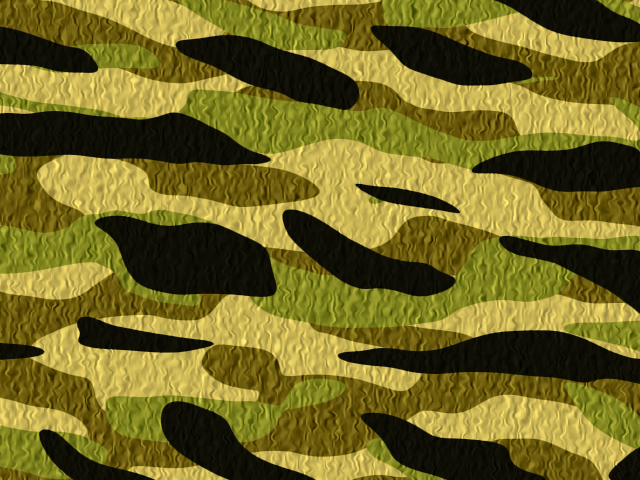
Reproduce this pattern procedurally as a Shadertoy shader.

```glsl
// Woodland camouflage in four tones, pressed with a fine upright leather grain.

#define WAVES 5             // plane waves summed per colour layer
#define TILT 5.0            // sideways wave number, slants the bands
#define SPREAD 11.0         // larger values give shorter patches
#define SAND_LEVEL -0.24    // cut heights set the share of each layer
#define GREEN_LEVEL 0.95
#define BLACK_LEVEL 1.2
#define GRAIN_CELLS vec2(200.0, 66.0)
#define GRAIN_DEPTH 0.3

const vec3 BROWN = vec3(0.415, 0.350, 0.045);
const vec3 SAND  = vec3(0.795, 0.715, 0.335);
const vec3 GREEN = vec3(0.505, 0.520, 0.120);
const vec3 BLACK = vec3(0.055, 0.053, 0.020);

float hash(vec2 p) {
    vec3 q = fract(p.xyx * 0.1031);
    q += dot(q, q.yzx + 33.33);
    return fract((q.x + q.y) * q.z);
}

// Value noise from 0 to 1 with a quintic fade.
float noise(vec2 p) {
    vec2 i = floor(p), f = p - i;
    f = f * f * f * (f * (f * 6.0 - 15.0) + 10.0);
    float low  = mix(hash(i), hash(i + vec2(1, 0)), f.x);
    float high = mix(hash(i + vec2(0, 1)), hash(i + vec2(1, 1)), f.x);
    return mix(low, high, f.y);
}

// Signed noise pair for bending the plane.
vec2 bend(vec2 p) {
    return 2.0 * vec2(noise(p), noise(p + vec2(37.2, 91.7))) - 1.0;
}

// Sum of mostly horizontal waves on a bent plane.
float patches(vec2 p, float seed) {
    vec2 shift = vec2(17.3, 29.1) * seed;
    p += vec2(0.09, 0.050) * bend(p * vec2(3.5, 5.5) + shift);
    p += vec2(0.020, 0.011) * bend(p * vec2(10.0, 14.0) + shift + 50.0);
    float sum = 0.0;
    for (int i = 0; i < WAVES; i++) {
        float n = float(i);
        float kx = TILT + SPREAD * sin(2.4 * n + 1.7 * seed);
        float ky = mix(18.0, 37.0, n / float(WAVES - 1));
        float phase = 6.2832 * hash(vec2(n + 1.0, seed * 7.0));
        sum += sin(kx * p.x + ky * p.y + phase);
    }
    return sum;
}

// Coverage above a cut height, softened over one pixel.
float cover(float field, float level) {
    return clamp((field - level) / max(fwidth(field), 1e-4) + 0.5, 0.0, 1.0);
}

// Relief of wavering upright wrinkles, lit from the left.
float wrinkles(vec2 p) {
    vec2 q = p * GRAIN_CELLS;
    q.x += 2.0 * noise(p * vec2(70.0, 90.0));
    vec2 lightStep = vec2(0.5, -0.1);
    float fine = noise(q + lightStep) - noise(q - lightStep);
    float broad = noise(q * 0.55 + lightStep + 80.0) - noise(q * 0.55 - lightStep + 80.0);
    return 0.75 * fine + 0.4 * broad;
}

void mainImage(out vec4 fragColor, in vec2 fragCoord) {
    vec2 p = fragCoord / iResolution.y;

    // Colour layers, painted from the ground up
    vec3 color = BROWN;
    color = mix(color, SAND, cover(patches(p, 1.0), SAND_LEVEL));
    color = mix(color, GREEN, cover(patches(p, 2.0), GREEN_LEVEL));
    color = mix(color, BLACK, cover(patches(p, 3.0), BLACK_LEVEL));

    // Grain, faint on the black
    float strength = mix(0.18, 1.0, smoothstep(0.05, 0.35, color.g));
    color += GRAIN_DEPTH * strength * wrinkles(p) * vec3(1.0, 0.92, 0.5);

    fragColor = vec4(clamp(color, 0.0, 1.0), 1.0);
}
```
